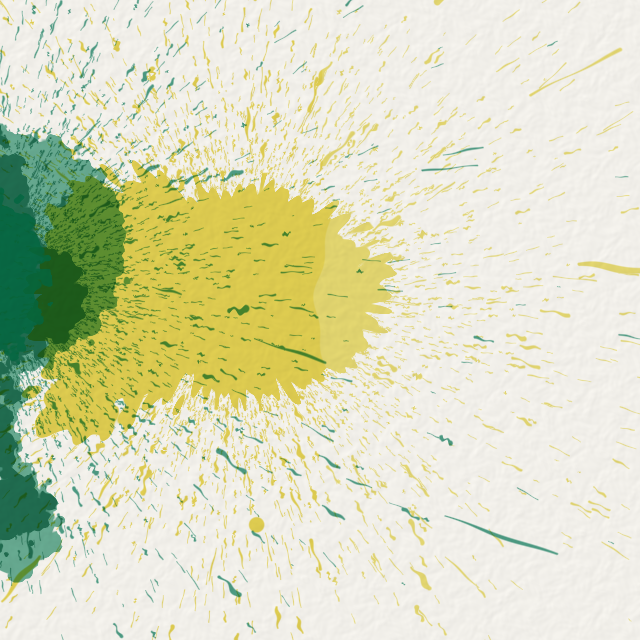
A Shadertoy shader for this background:

```glsl
const float TAU = 6.2831853;

vec4 hash4(vec2 p) {
    vec4 q = fract(p.xyxy * vec4(0.1031, 0.1030, 0.0973, 0.1099));
    q += dot(q, q.wzxy + 33.33);
    return fract((q.xxyz + q.yzzw) * q.zywx);
}

// Smooth cellular noise: low near the cell points
float cells(vec2 p) {
    vec2 id = floor(p), f = fract(p);
    float sum = 0.0;
    for (int y = -1; y <= 1; y++)
    for (int x = -1; x <= 1; x++) {
        vec2 o = vec2(x, y);
        vec2 v = o + hash4(id + o + 50.0).xy - f;
        sum += exp(-9.0 * dot(v, v));
    }
    return sqrt(max(0.0, -log(sum + 1e-4) / 9.0));
}

float ellipse(vec2 p, vec2 center, vec2 radii) {
    return (length((p - center) / radii) - 1.0) * min(radii.x, radii.y);
}

float smoothUnion(float a, float b, float k) {
    float h = max(k - abs(a - b), 0.0) / k;
    return min(a, b) - h * h * k * 0.25;
}

// Tapered drops flung outward, one per log-polar cell
float drops(vec2 p, float sectors, float size, float reach, float seed) {
    float stretch = 2.2, ringScale = sectors / (TAU * stretch);
    float r = max(length(p), 1e-3);
    float a = atan(p.y, p.x) / TAU * sectors;
    float sector = mod(floor(a), sectors);
    float stagger = hash4(vec2(sector, seed)).x;
    float ring = log(r) * ringScale + stagger;
    vec4 h = hash4(vec2(sector + seed * 7.0, floor(ring) + 90.0));
    vec4 k = hash4(vec2(sector + 31.0, floor(ring) + seed * 13.0 + 140.0));
    float cellRadius = exp((floor(ring) + 0.5 - stagger) / ringScale);
    if (k.x > 1.25 * exp(-cellRadius / reach)) return 1.0;

    float w = TAU * cellRadius / sectors;
    vec2 q = (vec2(fract(a), fract(ring)) - 0.5) * vec2(1.0, stretch) * w;
    q -= (h.xy - 0.5) * vec2(0.45, 0.6) * w;
    q.x += q.y * (h.z - 0.5) * 0.35;
    float halfLength = w * stretch * mix(0.03, 0.32, h.w);
    float width = min(size * mix(0.18, 1.0, k.y * k.y * k.y), 0.17 * w);
    float along = clamp(q.y / halfLength, -1.0, 1.0);
    q.x += width * 0.5 * sin(along * 4.0 + k.z * TAU);
    float taper = 0.65 + 0.35 * sin(along * 2.6 + k.w * TAU);
    return length(vec2(q.x, q.y - along * halfLength)) - width * taper;
}

float spray(vec2 p, float size, float reach, float seed) {
    float d = 1.0;
    for (int i = 0; i < 6; i++) {
        float f = float(i);
        d = min(d, drops(p, 36.0 + 32.0 * f, size / (1.0 + 0.4 * f), reach, seed + f));
    }
    return d;
}

float paperHeight(vec2 p) {
    p += 0.004 * sin(p.yx * 90.0 + 2.0 * sin(p * 37.0));
    return cells(p * 48.0) + 0.5 * cells(p * 105.0 + 9.0);
}

float cover(float d) {
    float px = 1.0 / iResolution.y;
    return smoothstep(px, -px, d);
}

void mainImage(out vec4 fragColor, in vec2 fragCoord) {
    vec2 p = fragCoord / iResolution.y;

    // Embossed paper
    float relief = paperHeight(p + vec2(-0.0015, 0.0015)) - paperHeight(p - vec2(-0.0015, 0.0015));
    vec3 color = vec3(0.945, 0.937, 0.915);

    // Yellow pool with radial fingers
    vec2 y = p - vec2(0.36, 0.54);
    float angle = atan(y.y, y.x);
    float fingers = cells(vec2(angle * 13.0, length(y) * 20.0)) - 0.4;
    float pool = ellipse(p, vec2(0.385, 0.545), vec2(0.215, 0.167));
    pool = smoothUnion(pool, ellipse(p, vec2(0.2, 0.545), vec2(0.15, 0.185)), 0.03);
    pool = smoothUnion(pool, ellipse(p, vec2(0.125, 0.365), vec2(0.075, 0.05)), 0.04);
    pool += 0.05 * fingers + 0.004 * sin(angle * 19.0 + 2.0 * sin(angle * 7.0));
    float yellowDrops = min(spray(y, 0.0075, 0.27, 3.0), length(p - vec2(0.401, 0.18)) - 0.012);
    float overlap = cover(p.x - 0.505 - 0.012 * sin(p.y * 21.0) - 0.004 * sin(p.y * 67.0));
    vec3 yellow = mix(vec3(0.875, 0.825, 0.43), vec3(0.86, 0.79, 0.31), overlap);
    color = mix(color, yellow, cover(min(pool, yellowDrops)));

    // Green wash, then a second coat and its spray
    float ragged = 0.032 * (cells(p * 34.0) - 0.4) + 0.012 * (cells(p * 80.0) - 0.4);
    float wash = ellipse(p, vec2(0.025, 0.61), vec2(0.17, 0.185));
    wash = smoothUnion(wash, ellipse(p, vec2(0.0, 0.36), vec2(0.035, 0.14)), 0.04);
    wash = smoothUnion(wash, ellipse(p, vec2(0.03, 0.18), vec2(0.062, 0.083)), 0.03) + ragged;
    float coat = ellipse(p, vec2(-0.02, 0.64), vec2(0.075, 0.14));
    coat = smoothUnion(coat, ellipse(p, vec2(0.03, 0.535), vec2(0.1, 0.09)), 0.04);
    coat = min(coat, ellipse(p, vec2(0.0, 0.31), vec2(0.022, 0.12)));
    coat = smoothUnion(coat, ellipse(p, vec2(0.025, 0.205), vec2(0.06, 0.045)), 0.02) + ragged;
    float greenDrops = spray(p - vec2(-0.02, 0.56), 0.0075, 0.23, 21.0);
    vec3 green = vec3(0.39, 0.67, 0.58);
    color *= mix(vec3(1.0), green + 0.03, cover(wash));
    color *= mix(vec3(1.0), green * vec3(0.8, 0.95, 0.95), cover(min(coat, greenDrops)));
    float core = ellipse(p, vec2(0.0, 0.57), vec2(0.07, 0.12)) + ragged;
    color = mix(color, vec3(0.01, 0.4, 0.25), 0.8 * cover(core));

    color *= 1.0 + 0.05 * clamp(relief, -0.8, 0.8);
    fragColor = vec4(color, 1.0);
}
```
